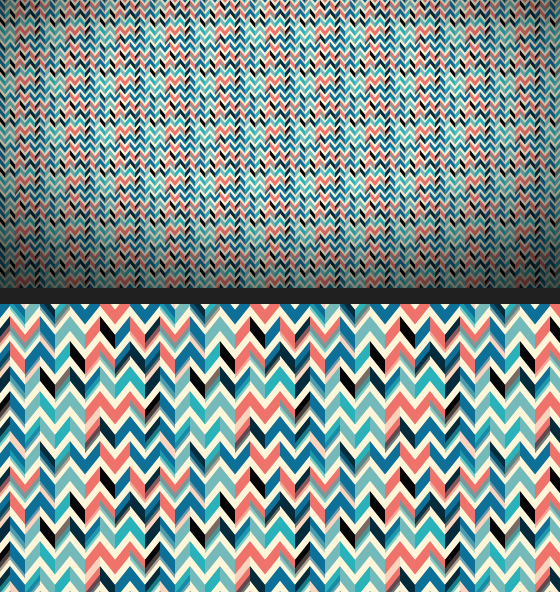
Top, the full canvas; bottom, a detail of the centre.
Write a WebGL 1 fragment shader that draws this pattern.

```glsl
precision highp float;
// Tiled herringbone of coloured slanted bricks on cream, dimmed toward the edges.

uniform vec2 u_resolution;

const float TILES_ACROSS = 11.2;
const vec2 TILE_CELLS = vec2(10.0, 6.0);    // half chevrons across, rows down
const float SLANT = 0.75;                   // drop across one brick, in rows
const float BRICK_HEIGHT = 0.59;            // share of a row
const vec2 OVERLAY_SPAN = vec2(0.34, 0.74); // translucent second layer
const float OVERLAY_CHANCE = 0.42;
const float OVERLAY_OPACITY = 0.6;
const float DARK_COLUMN_CHANCE = 0.35;
const float BLUSH_CHANCE = 0.12;

const vec3 CREAM = vec3(1.00, 0.96, 0.85);
const vec3 BLUSH = vec3(0.99, 0.83, 0.74);
const vec3 TEAL = vec3(0.16, 0.70, 0.73);
const vec3 MIST = vec3(0.46, 0.73, 0.73);
const vec3 BLUE = vec3(0.05, 0.44, 0.60);
const vec3 NAVY = vec3(0.01, 0.17, 0.23);
const vec3 INK = vec3(0.02, 0.02, 0.03);
const vec3 CORAL = vec3(0.94, 0.45, 0.42);
const vec3 TAUPE = vec3(0.47, 0.41, 0.39);

const vec2 LIGHT_CENTER = vec2(0.5, 0.62);
const vec2 LIGHT_RANGE = vec2(0.28, 0.84);
const float EDGE_LIGHT = 0.30;
const int SAMPLES = 4;                      // per axis, for smooth edges

float hash(vec2 p) {
  return fract(sin(dot(p, vec2(127.1, 311.7))) * 4375.85);
}

vec3 paletteColor(float pick) {
  vec3 color = TEAL;
  color = mix(color, MIST, step(0.25, pick));
  color = mix(color, BLUE, step(0.40, pick));
  color = mix(color, NAVY, step(0.61, pick));
  color = mix(color, INK, step(0.69, pick));
  color = mix(color, CORAL, step(0.73, pick));
  return mix(color, TAUPE, step(0.91, pick));
}

// Colour at a point in tile units, with y running down.
vec3 herringbone(vec2 tilePos) {
  vec2 grid = tilePos * TILE_CELLS;
  float column = floor(grid.x);
  float across = fract(grid.x);
  float rising = mod(column, 2.0);
  grid.y -= SLANT * mix(across, 1.0 - across, rising);
  float height = fract(grid.y);
  vec2 cell = mod(vec2(column, floor(grid.y)) + 0.5, TILE_CELLS) - 0.5;

  // Base brick; one pair of columns in each tile leans dark.
  vec3 brick = paletteColor(hash(cell + 17.3));
  float darkPair = step(6.5, cell.x) * step(cell.x, 8.5);
  float darkPick = hash(cell + 51.7);
  vec3 darkColor = mix(INK, NAVY, step(0.5 * DARK_COLUMN_CHANCE, darkPick));
  brick = mix(brick, darkColor, darkPair * step(darkPick, DARK_COLUMN_CHANCE));

  vec3 ground = mix(CREAM, BLUSH, step(hash(cell + 83.1), BLUSH_CHANCE));
  vec3 color = mix(ground, brick, step(height, BRICK_HEIGHT));

  // Translucent strip straddling the brick's lower edge.
  float strip = step(OVERLAY_SPAN.x, height) * step(height, OVERLAY_SPAN.y);
  strip *= step(hash(cell + 29.9), OVERLAY_CHANCE);
  vec3 tint = paletteColor(hash(cell + 67.4));
  return mix(color, tint, strip * OVERLAY_OPACITY);
}

void main() {
  vec3 color = vec3(0.0);
  for (int j = 0; j < SAMPLES; j++) {
    for (int i = 0; i < SAMPLES; i++) {
      vec2 jitter = (vec2(float(i), float(j)) + 0.5) / float(SAMPLES) - 0.5;
      vec2 point = gl_FragCoord.xy + jitter;
      point.y = u_resolution.y - point.y;
      color += herringbone(point / u_resolution.x * TILES_ACROSS);
    }
  }
  color /= float(SAMPLES * SAMPLES);

  // Vignette, deepest in the lower corners.
  float away = length(gl_FragCoord.xy / u_resolution - LIGHT_CENTER);
  float light = mix(1.0, EDGE_LIGHT, smoothstep(LIGHT_RANGE.x, LIGHT_RANGE.y, away));
  gl_FragColor = vec4(color * light, 1.0);
}
```
